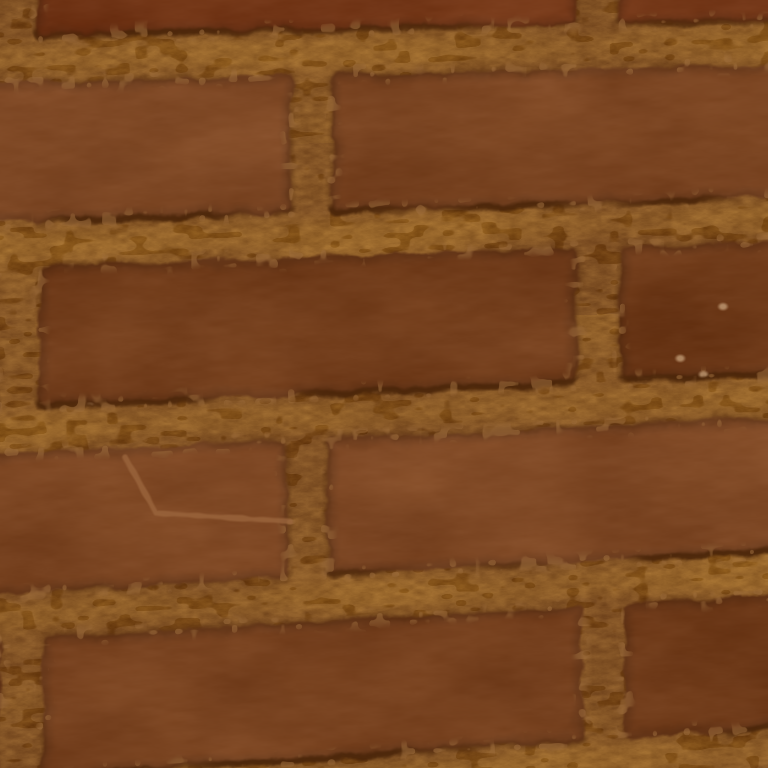
A three.js fragment shader for this texture:

```glsl
varying vec2 vUv;

float hash(vec2 p) {
  return fract(sin(dot(p, vec2(127.1, 311.7))) * 43758.5453);
}

float noise(vec2 p) {
  vec2 i = floor(p), f = fract(p);
  f = f * f * (3.0 - 2.0 * f);
  return mix(mix(hash(i), hash(i + vec2(1.0, 0.0)), f.x),
             mix(hash(i + vec2(0.0, 1.0)), hash(i + 1.0), f.x), f.y);
}

float fbm(vec2 p) {
  float sum = 0.0, amp = 0.533;
  for (int i = 0; i < 4; i++) {
    sum += amp * noise(p);
    p = p * 2.03 + 17.3;
    amp *= 0.5;
  }
  return sum;
}

float segment(vec2 p, vec2 a, vec2 b) {
  vec2 ab = b - a;
  return length(p - a - ab * clamp(dot(p - a, ab) / dot(ab, ab), 0.0, 1.0));
}

void main() {
  // Tilted courses, counted downward and converging to the right
  vec2 p = vec2(vUv.x, 1.0 - vUv.y);
  float course = (p.y - mix(0.077, 0.055, p.x)) / mix(0.242, 0.2305, p.x);
  float row = floor(course);
  float even = 1.0 - mod(row, 2.0);
  float along = (p.x - 0.026 + 0.012 * (hash(vec2(row, 4.0)) - 0.5)) / 0.757 - 0.5 * even;
  vec2 brickId = vec2(floor(along), row);
  vec2 cell = fract(vec2(along, course));
  vec2 grain = vec2(p.x, p.y + 0.04 * p.x);

  // Distance inside the ragged brick edge
  float ragged = (fbm(grain * 38.0) - 0.5) * 0.013;
  float jointHalf = 0.026 + 0.005 * hash(vec2(row, 9.0));
  vec2 inset = (0.5 - abs(cell - 0.5)) * vec2(0.757, 0.236) - vec2(jointHalf, 0.029);
  vec2 corner = max(0.008 - inset, 0.0);
  float inside = min(max(inset.x, 0.0), max(inset.y, 0.0));
  inside = (min(inset.x, inset.y) < 0.008 ? 0.008 - length(corner) : inside) + ragged;
  float brickMask = smoothstep(-0.003, 0.003, inside);

  // Brick faces with soft blotches and streaks
  float tone = 0.4 * even + 0.6 * hash(brickId + 3.0);
  vec3 brick = mix(vec3(0.43, 0.225, 0.095), vec3(0.515, 0.3, 0.158), tone);
  brick = mix(brick, vec3(0.45, 0.205, 0.085), 0.8 * step(course, 0.0));
  float blotch = fbm(grain * vec2(6.0, 11.0) + brickId * 5.0) - 0.5;
  float streak = fbm(grain * vec2(35.0, 120.0)) - 0.5;
  brick += blotch * vec3(0.13, 0.11, 0.085) + streak * 0.035;
  brick *= mix(0.88, 1.0, smoothstep(0.0, 0.018, inside));

  // Sandy mortar, brighter along the middle of the beds
  float bed = smoothstep(0.034, 0.004, (0.5 - abs(cell.y - 0.5)) * 0.236);
  float patchiness = fbm(grain * vec2(4.0, 9.0) + floor(course + 0.5) * 7.0);
  float sand = fbm(grain * vec2(75.0, 150.0)) - 0.5;
  vec3 mortar = mix(vec3(0.51, 0.325, 0.145), vec3(0.6, 0.405, 0.17),
                    clamp(0.65 * bed + 1.4 * (patchiness - 0.4), 0.0, 1.0));
  mortar += sand * vec3(0.17, 0.15, 0.09);
  mortar -= 0.07 * smoothstep(0.66, 0.78, noise(grain * vec2(55.0, 110.0)));

  vec3 color = mix(mortar, brick, brickMask);

  // Dark crevice under each brick, fainter at the sides
  float edgeLine = smoothstep(0.008, 0.001, abs(inside));
  float under = smoothstep(0.6, 0.8, cell.y) * smoothstep(0.012, 0.002, inset.y);
  float crevice = edgeLine * mix(0.22, 0.9, under) * smoothstep(0.2, 0.6, noise(grain * 9.0 + row));
  color = mix(color, vec3(0.29, 0.145, 0.035), crevice);

  // Pale crumbs of mortar clinging to the edges
  float crumbs = smoothstep(0.68, 0.82, noise(grain * 95.0)) * smoothstep(0.016, 0.002, abs(inside));
  color = mix(color, vec3(0.62, 0.43, 0.24), 0.55 * crumbs);

  // Bent scratch
  float scratch = min(segment(p, vec2(0.163, 0.595), vec2(0.203, 0.668)),
                      segment(p, vec2(0.203, 0.668), vec2(0.378, 0.679)));
  scratch += 0.002 * (noise(p * 70.0) - 0.5);
  color = mix(color, vec3(0.61, 0.4, 0.24), 0.75 * smoothstep(0.0055, 0.0015, scratch));

  // Scattered light specks on the bricks
  for (int i = 0; i < 6; i++) {
    float n = float(i);
    vec2 spot = vec2(hash(vec2(n, 1.7)), 0.35 + 0.3 * hash(vec2(n, 5.3)));
    float speck = smoothstep(0.0075, 0.002, length((p - spot) * vec2(0.85, 1.1)));
    color = mix(color, vec3(0.75, 0.6, 0.45), 0.8 * speck * brickMask);
  }

  gl_FragColor = vec4(color, 1.0);
}
```
